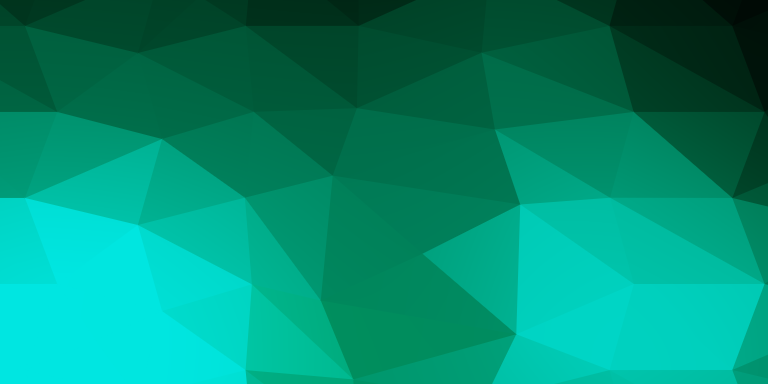
Give the GLSL for this background, as a WebGL 2 fragment shader.

```glsl
#version 300 es
precision highp float;
// Low-poly triangle mesh shaded from black-green through emerald to bright cyan.

uniform vec2 u_resolution;
out vec4 fragColor;

// Lengths are in canvas heights.
const float PI = 3.14159265;
const vec2 CELL = vec2(0.307, 0.224);
const vec2 MESH_ORIGIN = vec2(0.042, 0.026);
const vec2 BULGE_CENTER = vec2(1.107, 0.336);
const float BULGE_RADIUS = 0.208;
const float BULGE_GAIN = 1.3;
const float FACET_VARIATION = 0.05;
const float FACET_GRADIENT = 0.2;
const float MAX_LEVEL = 0.9;

const vec2 LEFT_GLOW = vec2(0.20, 0.12);
const vec2 LEFT_GLOW_SIZE = vec2(0.62, 0.48);
const vec2 RIGHT_GLOW = vec2(1.65, 0.25);
const vec2 RIGHT_GLOW_SIZE = vec2(0.42);
const vec2 DARK_CORNER = vec2(2.05, 0.70);
const vec2 UPPER_LIFT = vec2(1.37, 0.87);
const vec2 GREEN_TINT = vec2(0.92, 0.08);

float hash(vec2 p) {
    vec3 q = fract(p.xyx * vec3(45.01, 45.03, 42.52));
    q += dot(q, q.yzx + 33.33);
    return fract((q.x + q.y) * q.z);
}

float softSpot(vec2 p, vec2 center, float radius) {
    vec2 d = (p - center) / radius;
    return exp(-dot(d, d));
}

// Flat-topped glow with a steeper rim than a Gaussian.
float plateau(vec2 p, vec2 center, vec2 size) {
    vec2 d = (p - center) / size;
    float r2 = dot(d, d);
    return exp(-r2 * r2);
}

// Brightness over the canvas.
float lightLevel(vec2 p) {
    float level = 0.56 - 0.36 * p.y * p.y;
    level += 0.06 * (1.0 - smoothstep(0.0, 1.0, p.x));
    level += 0.34 * plateau(p, LEFT_GLOW, LEFT_GLOW_SIZE);
    level += 0.30 * plateau(p, RIGHT_GLOW, RIGHT_GLOW_SIZE);
    level += 0.09 * softSpot(p, UPPER_LIFT, 0.25);
    level -= 0.27 * softSpot(p, DARK_CORNER, 0.40);
    return level;
}

// Blue approaches green as the facets brighten.
vec3 palette(float level, vec2 p) {
    float g = clamp(level, 0.03, MAX_LEVEL);
    float blueRatio = 0.47 + 0.47 * g + 0.13 * pow(g, 4.0);
    blueRatio -= 0.10 * softSpot(p, GREEN_TINT, 0.25);
    return vec3(0.0, g, g * blueRatio);
}

// Lattice point displaced by column and row waves, then by a bulge.
vec2 meshVertex(vec2 id) {
    float parity = cos(PI * id.y);
    vec2 wave = vec2(
        0.018 - 0.021 * parity + (0.047 - 0.021 * parity) * cos(PI * id.x / 3.0),
        -0.013 - 0.047 * cos(2.0 * PI * (id.x - 1.0) / 3.0));
    vec2 v = MESH_ORIGIN + id * CELL + wave;
    return v + BULGE_GAIN * (v - BULGE_CENTER) * softSpot(v, BULGE_CENTER, BULGE_RADIUS);
}

float edgeDistance(vec2 p, vec2 a, vec2 b) {
    vec2 e = normalize(b - a);
    return e.x * (p.y - a.y) - e.y * (p.x - a.x);
}

// Facet colour premultiplied by its antialiased coverage.
vec4 facet(vec2 p, vec2 a, vec2 b, vec2 c) {
    float inside = min(edgeDistance(p, a, b), min(edgeDistance(p, b, c), edgeDistance(p, c, a)));
    float coverage = clamp(0.5 + inside * u_resolution.y, 0.0, 1.0);
    if (coverage <= 0.0) return vec4(0.0);
    vec2 middle = (a + b + c) / 3.0;
    vec2 shadePoint = mix(middle, p, FACET_GRADIENT);
    float level = lightLevel(shadePoint) + FACET_VARIATION * (hash(middle) - 0.5);
    return vec4(palette(level, shadePoint), 1.0) * coverage;
}

// Each cell is cut along one diagonal, or both for an occasional fan.
vec4 meshCell(vec2 p, vec2 id) {
    vec2 a = meshVertex(id);
    vec2 b = meshVertex(id + vec2(1.0, 0.0));
    vec2 c = meshVertex(id + vec2(1.0, 1.0));
    vec2 d = meshVertex(id + vec2(0.0, 1.0));
    if (mod(3.0 * id.x + 2.0 * id.y, 11.0) < 0.5) {
        vec2 m = 0.25 * (a + b + c + d);
        return facet(p, a, b, m) + facet(p, b, c, m) + facet(p, c, d, m) + facet(p, d, a, m);
    }
    if (mod(id.x, 3.0) < 0.5) return facet(p, a, b, c) + facet(p, a, c, d);
    return facet(p, a, b, d) + facet(p, b, c, d);
}

void main() {
    vec2 p = gl_FragCoord.xy / u_resolution.y;
    vec2 home = floor((p - MESH_ORIGIN) / CELL);
    vec4 total = vec4(0.0);
    for (int y = -1; y <= 1; y++)
        for (int x = -1; x <= 1; x++)
            total += meshCell(p, home + vec2(x, y));
    fragColor = vec4(total.rgb / max(total.a, 0.001), 1.0);
}
```
